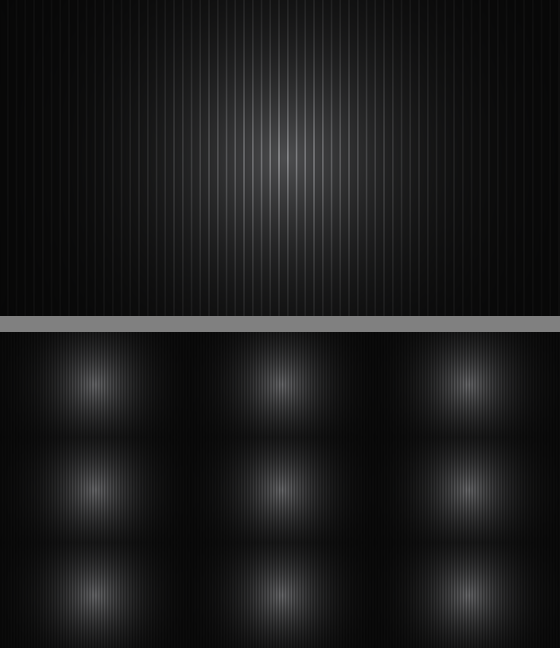
Top, the tile; bottom, the same tile 3 across and 3 down.
Write a Shadertoy shader that draws this background.

```glsl
// Dark ribbed metal panel: thin light vertical ribs over charcoal strips,
// lit by a soft round glow that fades to near black at the sides.
// Ribs come from a wrapped coordinate; the glow uses a wrapped distance.

#define RIB_COUNT 64.0              // whole number of ribs across
#define RIB_PHASE 0.89              // rib centre within one repeat
#define RIB_WIDTH 0.20              // rib width, share of one repeat
#define RIB_GAIN 1.60               // rib brightness over the glow
#define STRIP_GAIN 0.90             // strip brightness over the glow
#define GROOVE_DEPTH 0.10           // darkening beside each rib
#define GLOW_CENTRE vec2(0.51, 0.5)
#define GLOW_FALLOFF vec2(2.3, 2.5) // linear and squared decay
#define GLOW_COLOR vec3(0.305, 0.307, 0.314)
#define BASE_COLOR vec3(0.030)

// Shortest signed offset on a tile of size one.
vec2 wrapOffset(vec2 p) {
    return fract(p + 0.5) - 0.5;
}

// Radial light, measured in canvas heights.
vec3 glow(vec2 uv, float aspect) {
    vec2 offset = wrapOffset(uv - GLOW_CENTRE) * vec2(aspect, 1.0);
    float r = length(offset);
    float light = exp(-GLOW_FALLOFF.x * r - GLOW_FALLOFF.y * r * r);
    return BASE_COLOR + GLOW_COLOR * light;
}

// Brightness across one repeat: strip, soft groove, rib.
float ribProfile(float x, float pixel) {
    float d = abs(fract(x * RIB_COUNT - RIB_PHASE + 0.5) - 0.5);
    float soft = max(0.5 * pixel, 0.05);
    float halfWidth = 0.5 * RIB_WIDTH;
    float rib = 1.0 - smoothstep(halfWidth - soft, halfWidth + soft, d);
    float groove = 1.0 - smoothstep(halfWidth, halfWidth + 0.18, d);
    float strip = STRIP_GAIN * (1.0 - GROOVE_DEPTH * groove);
    return mix(strip, RIB_GAIN, rib);
}

void mainImage(out vec4 fragColor, in vec2 fragCoord) {
    vec2 uv = fragCoord / iResolution.xy;
    float pixel = RIB_COUNT / iResolution.x;
    vec3 color = glow(uv, iResolution.x / iResolution.y);
    color *= ribProfile(uv.x, pixel);
    fragColor = vec4(color, 1.0);
}
```
